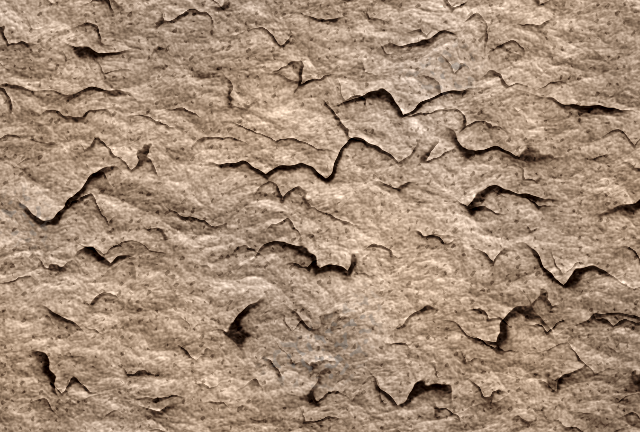
This texture is drawn by a Shadertoy shader. Its source:

```glsl
// Weathered sandy stone face under raking light from above: chipped ledges
// with arched, shadowed edges over a creased relief, with pores and grain.
// Built from gradient noise; the final tone is coloured by a palette ramp.

const vec3 PALETTE[6] = vec3[6](
    vec3(0.15, 0.10, 0.07), vec3(0.33, 0.24, 0.18), vec3(0.48, 0.39, 0.31),
    vec3(0.61, 0.51, 0.42), vec3(0.72, 0.62, 0.53), vec3(0.84, 0.74, 0.65));
const vec3  MINERAL_GREY   = vec3(0.47, 0.46, 0.45);
const vec2  LIGHT_DIR      = vec2(0.35, 0.94);
const float BASE_TONE      = 0.71;
const float RELIEF_GAIN    = 0.062;
const float RELIEF_STEP    = 0.004;
const float LARGE_ROWS     = 7.5;   // ledges per canvas height
const float SMALL_ROWS     = 15.0;
const float CRACK_DEPTH    = 0.50;
const float SHADE_DEPTH    = 0.17;
const float LIP_GLOW       = 0.08;
const float PORE_CELLS     = 48.0;
const float PORE_DEPTH     = 0.20;
const float GRAIN_FREQ     = 150.0;

float hash(vec2 p) {
    vec3 q = fract(vec3(p.xyx) * 0.1031);
    q += dot(q, q.yzx + 33.33);
    return fract((q.x + q.y) * q.z);
}

// Dot product of an offset with the random unit gradient of a lattice corner
float corner(vec2 cell, vec2 offset) {
    float a = 6.2832 * hash(cell);
    return dot(vec2(cos(a), sin(a)), offset);
}

float noise(vec2 p) {
    vec2 i = floor(p), f = p - i;
    vec2 w = f * f * f * (f * (f * 6.0 - 15.0) + 10.0);
    vec2 x = vec2(1.0, 0.0);
    return mix(mix(corner(i, f), corner(i + x, f - x), w.x),
               mix(corner(i + x.yx, f - x.yx), corner(i + 1.0, f - 1.0), w.x), w.y);
}

// Rounded bulges parted by sharp creases, equally steep in every octave
float relief(vec2 p) {
    float height = 0.0, freq = 7.0;
    vec2 q = p * vec2(0.8, 1.15);
    q += 0.02 * vec2(noise(q * 9.0), noise(q * 9.0 + 40.0));
    for (int i = 0; i < 5; i++) {
        height += abs(noise(q * freq)) / freq;
        q = mat2(0.96, 0.28, -0.28, 0.96) * q + 3.7;
        freq *= 2.0;
    }
    return height;
}

// Broken rows of arched edges; returns crack, soft shade below, lit lip above
vec3 ledges(vec2 p, float rows, vec2 seed) {
    vec2 u = p * rows + seed;
    float level = u.y - 1.5 * abs(noise(u * vec2(0.7, 0.45)))
                - 0.8 * noise(u * 0.3) - 0.2 * noise(u * 2.1) - 0.07 * noise(u * 5.0);
    float row = floor(level + 0.5);
    float side = level - row;
    float broken = smoothstep(-0.05, 0.32, noise(u * 0.65 + 17.3 * row));
    float blur = max(0.03, 1.2 * rows / iResolution.y);
    float width = 0.02 + broken * (0.11 + 0.14 * noise(u * 3.0 + 9.0));
    float under = 1.0 - smoothstep(0.0, blur, side);
    float crack = smoothstep(-width - blur, -0.4 * width, side) * under * broken;
    float shade = smoothstep(-0.38, 0.0, side) * under;
    float lip = smoothstep(0.0, blur, side) * (1.0 - smoothstep(blur, 0.25, side));
    return vec3(crack, vec2(shade, lip) * (0.25 + 0.75 * broken));
}

// Scattered small pits, one possible pit in each cell
float pores(vec2 p) {
    vec2 q = p * PORE_CELLS + 0.35 * noise(p * 90.0);
    vec2 cell = floor(q);
    vec2 center = 0.3 + 0.4 * vec2(hash(cell + 11.0), hash(cell + 57.0));
    float radius = mix(0.10, 0.23, hash(cell + 83.0));
    float pit = 1.0 - smoothstep(radius - 0.07, radius + 0.07, length(q - cell - center));
    return pit * step(0.55, hash(cell + 29.0));
}

vec3 stoneColor(float tone) {
    vec3 color = PALETTE[0];
    for (int i = 0; i < 5; i++) {
        float low = PALETTE[i].r, high = PALETTE[i + 1].r;
        color = mix(color, PALETTE[i + 1], clamp((tone - low) / (high - low), 0.0, 1.0));
    }
    return color + max(tone - PALETTE[5].r, 0.0) + min(tone - PALETTE[0].r, 0.0) * 0.4;
}

void mainImage(out vec4 fragColor, in vec2 fragCoord) {
    vec2 p = fragCoord / iResolution.y;

    // Directional light on the creased relief
    float slope = (relief(p) - relief(p + LIGHT_DIR * RELIEF_STEP)) / RELIEF_STEP;
    float tone = BASE_TONE + RELIEF_GAIN * slope;

    // Large and small chipped ledges, the small ones slightly tilted
    vec2 tilted = mat2(0.97, 0.24, -0.24, 0.97) * p;
    vec3 edges = ledges(p, LARGE_ROWS, vec2(3.1, 8.4))
               + 0.65 * ledges(tilted, SMALL_ROWS, vec2(41.0, 23.0));
    tone += dot(edges, vec3(-CRACK_DEPTH, -SHADE_DEPTH, LIP_GLOW));

    // Pores, grain, broad stains and a dimmer foot of the wall
    tone -= PORE_DEPTH * pores(p);
    tone += 0.16 * noise(p * GRAIN_FREQ) + 0.13 * noise(p * GRAIN_FREQ * 0.47);
    tone += 0.12 * noise(p * 1.7 + 5.0) + 0.13 * noise(p * 5.3);
    tone -= 0.06 * (1.0 - smoothstep(0.0, 0.4, p.y));

    // Palette with faint warm drift and rare grey mineral flecks
    vec3 color = stoneColor(tone);
    color *= 1.0 + vec3(0.03, 0.0, -0.05) * noise(p * 2.6 + 13.0);
    float fleck = smoothstep(0.3, 0.5, noise(p * 3.0 + 31.0)) * smoothstep(0.1, 0.3, noise(p * 62.0));
    color = mix(color, MINERAL_GREY, 0.45 * fleck);
    fragColor = vec4(clamp(color, 0.0, 1.0), 1.0);
}
```
